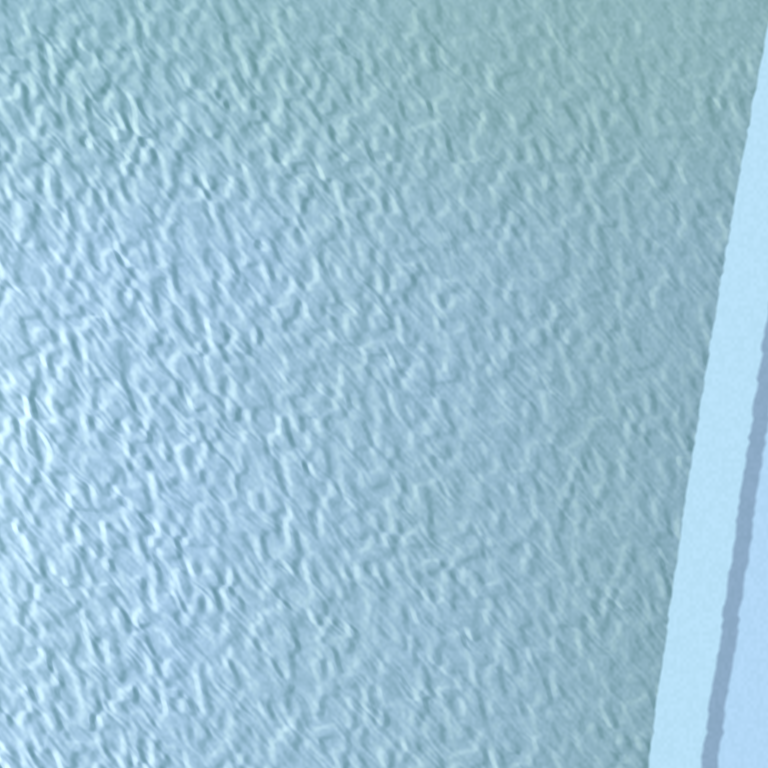
A Shadertoy shader for this texture:

```glsl
// Pale blue stippled plaster wall in raking light, with a slanted white frame at right.
#define BUMP_SCALE vec2(88.0, 60.0)
#define BUMP_LEAN 0.26
#define LIGHT_STEP vec2(0.0070, -0.0025)
#define RELIEF_NEAR 0.46
#define RELIEF_FAR 0.17
#define CRISPNESS 0.55
#define GRAIN 0.045
#define GROOVE_WIDTH 0.020
#define STRIP_COLOR vec3(0.725, 0.885, 0.975)
#define PANEL_COLOR vec3(0.70, 0.85, 0.97)
#define GROOVE_COLOR vec3(0.54, 0.66, 0.77)

// Integer hash of a lattice cell, 0 to 1
float hash(vec2 cell) {
    uvec2 q = uvec2(ivec2(cell) + 4096) * uvec2(1597u, 3643u);
    uint n = (q.x ^ (q.y << 7)) * 74773u;
    n = (n ^ (n >> 15)) * 62143u;
    n = (n ^ (n >> 13)) * 40503u;
    return float((n ^ (n >> 16)) & 65535u) / 65535.0;
}

float noise(vec2 p) {
    vec2 i = floor(p), f = fract(p);
    f = f * f * (3.0 - 2.0 * f);
    return mix(mix(hash(i), hash(i + vec2(1, 0)), f.x),
               mix(hash(i + vec2(0, 1)), hash(i + vec2(1, 1)), f.x), f.y);
}

// Plaster height: leaning blobs with steepened sides and finer crumbs
float plaster(vec2 uv) {
    vec2 p = vec2(uv.x + BUMP_LEAN * uv.y, uv.y) * BUMP_SCALE;
    p += 0.7 * vec2(noise(p * 0.6 + 31.0), noise(p * 0.6 + 77.0));
    float blobs = noise(p);
    blobs = mix(blobs, smoothstep(0.25, 0.75, blobs), CRISPNESS);
    return 0.66 * blobs + 0.34 * noise(p.yx * 1.6 + p * 0.7 + 13.0);
}

// Broad light falling from the left edge toward the frame
vec3 wallTone(vec2 uv) {
    vec3 top = mix(vec3(0.59, 0.75, 0.82), vec3(0.56, 0.71, 0.74), smoothstep(0.0, 0.8, uv.x));
    vec3 low = mix(vec3(0.64, 0.785, 0.895), vec3(0.555, 0.70, 0.765), smoothstep(0.1, 0.95, uv.x));
    vec3 tone = mix(low, top, smoothstep(0.6, 1.0, uv.y));
    float glow = exp(-uv.x * 11.0) * exp(-pow((uv.y - 0.38) / 0.34, 2.0));
    float patches = noise(uv * vec2(9.0, 6.0) + 5.0) - 0.5;
    return tone + glow * vec3(0.06, 0.06, 0.05) + patches * vec3(0.012, 0.010, 0.025);
}

vec3 wall(vec2 uv) {
    float slope = plaster(uv) - plaster(uv + LIGHT_STEP);
    float strength = mix(RELIEF_NEAR, RELIEF_FAR, smoothstep(0.0, 0.85, uv.x));
    strength *= mix(1.0, 0.6, smoothstep(0.8, 1.0, uv.y));
    strength *= 0.75 + 0.5 * noise(uv * 16.0 + 40.0);
    float relief = slope * strength;
    relief /= 1.0 + 1.6 * abs(relief);
    // Shadows drift to olive, highlights to pale cyan
    vec3 tint = relief > 0.0 ? vec3(1.05, 1.0, 0.75) : vec3(1.0, 0.88, 1.05);
    return wallTone(uv) + relief * tint;
}

void mainImage(out vec4 fragColor, in vec2 fragCoord) {
    vec2 uv = fragCoord / iResolution.xy;
    float soft = max(0.0026, 1.0 / iResolution.x);
    float wobble = (noise(vec2(uv.y * 130.0, 3.0)) - 0.5) * 0.0025;

    // Frame: slightly bowed outer edge, pale strip, groove and inner panel
    float edge = uv.x - (0.844 + 0.128 * uv.y + 0.034 * uv.y * uv.y) + wobble;
    float groove = uv.x - (0.923 + 0.147 * uv.y) + wobble * 1.5;
    vec3 frame = mix(STRIP_COLOR, PANEL_COLOR, smoothstep(-soft, soft, groove));
    float grooveMask = 1.0 - smoothstep(-soft, soft * 1.5, abs(groove) - 0.5 * GROOVE_WIDTH);
    frame = mix(frame, GROOVE_COLOR, grooveMask * 0.95);

    // Shade on the wall beside the frame
    vec3 color = wall(uv) - 0.02 * exp(min(edge, 0.0) * 45.0);
    float onFrame = smoothstep(-soft, soft, edge);
    color = mix(color, frame, onFrame);

    // Fine grain, calmer on the frame
    float grain = noise(uv * vec2(240.0, 200.0) + 9.0) - 0.5;
    color += grain * GRAIN * mix(1.0, 0.6, onFrame) * vec3(1.0, 0.9, 1.1);
    fragColor = vec4(clamp(color, 0.0, 1.0), 1.0);
}
```
